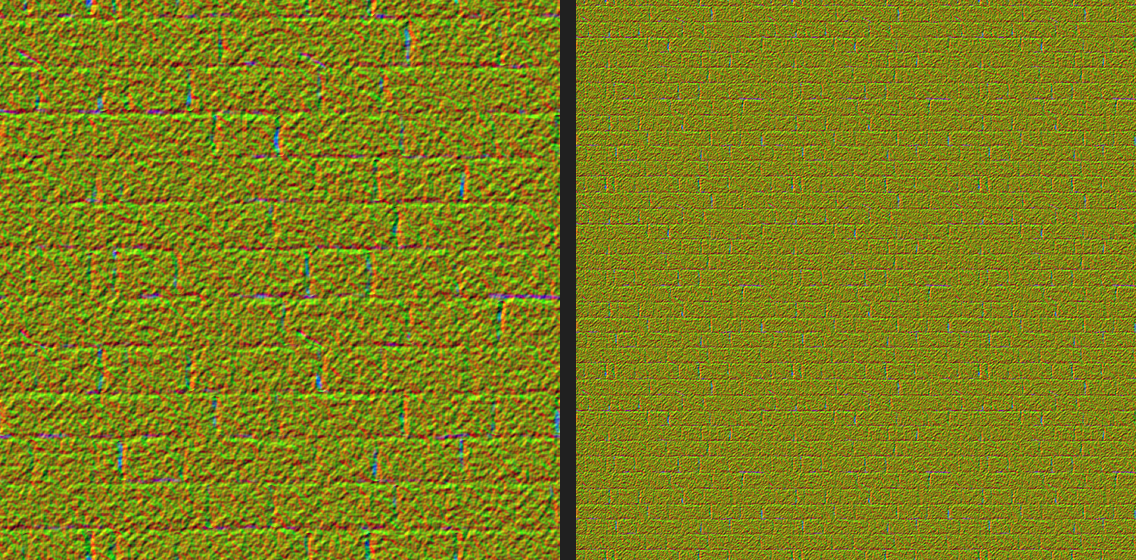
Left: one tile. Right: repeated 3 by 3.
Give the GLSL for this texture map, as a Shadertoy shader.

```glsl
// Slope map of a worn brick wall: twelve courses, with joints that repeat every six courses.
// A height field of grooves and wrapping gradient noise is differenced;
// red holds the sideways slope, green the vertical one, blue the deep shaded mortar.

float hash(vec2 cell) {
    return fract(sin(dot(cell, vec2(127.1, 311.7))) * 43758.5);
}

vec2 latticeGradient(vec2 cell, vec2 period) {
    float angle = 6.2832 * hash(mod(cell, period));
    return vec2(cos(angle), sin(angle));
}

// Gradient noise that wraps after a whole number of cells
float noise(vec2 p, vec2 period) {
    vec2 i = floor(p), f = fract(p);
    vec2 w = f * f * f * (f * (f * 6.0 - 15.0) + 10.0);
    vec2 r = vec2(1.0, 0.0);
    float a = dot(latticeGradient(i, period), f);
    float b = dot(latticeGradient(i + r.xy, period), f - r.xy);
    float c = dot(latticeGradient(i + r.yx, period), f - r.yx);
    float d = dot(latticeGradient(i + 1.0, period), f - 1.0);
    return mix(mix(a, b, w.x), mix(c, d, w.x), w.y);
}

float tiledNoise(vec2 uv, float cells) {
    return noise(uv * cells, vec2(cells));
}

float segmentDistance(vec2 p, vec2 a, vec2 b) {
    vec2 along = b - a;
    return length(p - a - along * clamp(dot(p - a, along) / dot(along, along), 0.0, 1.0));
}

float grooveProfile(float dist, float width) {
    return exp(-dist * dist / (width * width));
}

// Depth of the mortar: 0 on the brick faces, about 1 in an open joint
float groove(vec2 uv) {
    float wear = clamp(0.75 + 0.9 * tiledNoise(uv + 0.03, 9.0), 0.2, 1.2);
    vec2 p = uv + 0.0045 * vec2(tiledNoise(uv, 26.0), tiledNoise(uv + 0.37, 22.0));
    p += 0.003 * vec2(tiledNoise(uv + 0.61, 64.0), tiledNoise(uv + 0.17, 60.0));

    // Courses, counted downwards
    float y = (1.0 - p.y - 0.0326) * 12.0;
    y -= 0.05 * sin(6.2832 * y / 6.0);
    float course = mod(floor(y), 6.0);
    float bedDistance = abs(fract(y + 0.5) - 0.5) / 12.0;
    float depth = 0.65 * wear * grooveProfile(bedDistance, 0.0058);

    // Upright joints: two alternating bonds, drifting left from pair to pair
    float evenBond[7] = float[7](0.010, 0.176, 0.397, 0.510, 0.732, 0.896, 0.176);
    float oddBond[7] = float[7](0.069, 0.184, 0.229, 0.340, 0.574, 0.684, 0.840);
    bool isEven = mod(course, 2.0) < 0.5;
    for (int i = 0; i < 7; i++) {
        float joint = (isEven ? evenBond[i] : oddBond[i]) - 0.011 * floor(course / 2.0);
        float strength = 0.55 + 0.65 * hash(vec2(course, float(i)));
        if (isEven && (i == 1 || i == 6)) strength = 0.25;
        if (course == 4.0) strength *= 0.7;
        float dist = abs(fract(p.x - joint + 0.5) - 0.5);
        float ends = smoothstep(0.0, 0.009, bedDistance);
        depth = max(depth, strength * wear * ends * grooveProfile(dist, 0.0058));
    }

    // Slanting crack beside one joint, twice across and twice down
    vec2 tile = fract(p * 2.0);
    float crack = segmentDistance(tile, vec2(0.07, 0.81), vec2(0.17, 0.75));
    return max(depth, 0.7 * grooveProfile(crack, 0.009));
}

// Wrinkled faces: coarse swells, slanted ridges and fine grain
float surfaceHeight(vec2 uv) {
    vec2 slanted = vec2(uv.x + uv.y, uv.x - uv.y) * vec2(44.0, 72.0);
    float h = 0.06 * tiledNoise(uv, 34.0) / 34.0;
    h += 0.13 * noise(slanted, vec2(44.0, 72.0)) / 80.0;
    h += 0.15 * tiledNoise(uv + 0.21, 96.0) / 96.0;
    h += 0.16 * tiledNoise(uv + 0.43, 180.0) / 180.0;
    return h - 0.0026 * groove(uv);
}

void mainImage(out vec4 fragColor, in vec2 fragCoord) {
    vec2 uv = fragCoord / iResolution.xy;
    vec2 e = vec2(0.0011, 0.0);
    vec2 slope = vec2(surfaceHeight(uv + e.xy) - surfaceHeight(uv - e.xy),
                      surfaceHeight(uv - e.yx) - surfaceHeight(uv + e.yx)) / (2.0 * e.x);

    // Mortar shade sits on the upper left flank of each groove
    float shade = groove(uv + vec2(0.004, -0.004));
    float patches = smoothstep(-0.15, 0.4, tiledNoise(uv + 0.29, 40.0));
    float blue = 0.10 + 0.75 * smoothstep(0.25, 0.9, shade) * patches;
    blue += 0.15 * max(0.0, tiledNoise(uv + 0.53, 120.0)) - 0.02;

    fragColor = vec4(clamp(vec3(0.505 + slope.x, 0.51 + slope.y, blue), 0.0, 1.0), 1.0);
}
```
